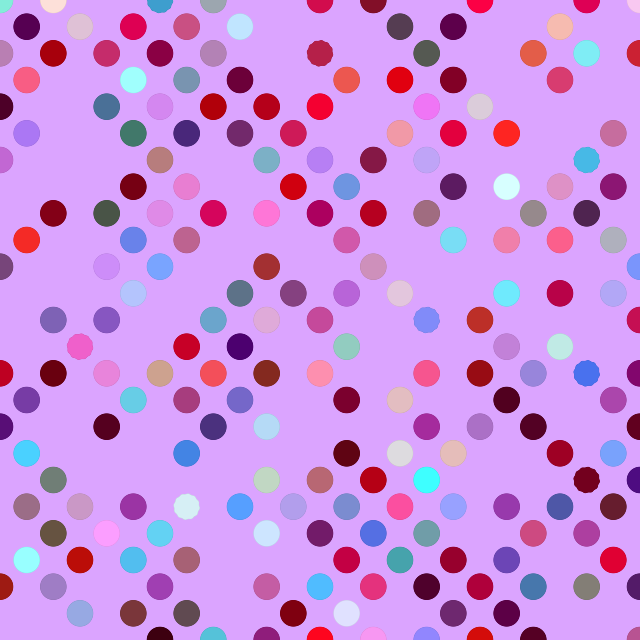
Give the GLSL for this pattern, as a WebGL 1 fragment shader.

```glsl
precision highp float;
// Polka dots on lilac: a staggered lattice of equal discs, some left out at random.
// The lattice is a square grid turned 45 degrees; hashing each cell gives its dot
// a colour, a faint darker rim and, now and then, a frayed edge.

uniform vec2 u_resolution;

#define DOTS_ACROSS 12.0
#define DOT_RADIUS 0.25
#define DOT_CHANCE 0.65
#define FRAY_CHANCE 0.04
#define FRAY_DEPTH 0.012
#define RIM_WIDTH 0.02
#define RIM_SHADE 0.08
#define GROUND vec3(0.86, 0.645, 1.0)
#define SEED 3.7

float hash(vec2 cell, float salt) {
    vec3 q = fract(vec3(cell, salt + SEED) * vec3(0.1031, 0.1137, 0.0973));
    q += dot(q, q.yzx + 33.33);
    return fract((q.x + q.y) * q.z);
}

// Reds and browns where blue is low, pinks and sky tones where it is high
vec3 dotColour(vec2 cell) {
    float red = mix(0.24, 1.0, hash(cell, 11.0));
    float blue = mix(0.03, 1.08, hash(cell, 23.0));
    float green = blue + mix(-0.5, 0.08, hash(cell, 37.0));
    return clamp(vec3(red, green, blue), 0.0, 1.0);
}

void main() {
    vec2 p = gl_FragCoord.xy / u_resolution.y * DOTS_ACROSS;
    float pixel = DOTS_ACROSS / u_resolution.y;

    // Nearest lattice point, found along the diagonals
    vec2 cell = floor(vec2(p.x + p.y, p.x - p.y) + 0.5);
    vec2 centre = 0.5 * vec2(cell.x + cell.y, cell.x - cell.y);
    vec2 offset = p - centre;

    // Signed distance to the disc, scalloped on the frayed ones
    float frayed = step(hash(cell, 53.0), FRAY_CHANCE);
    float angle = atan(offset.y, offset.x + 1e-5);
    float edge = length(offset) - DOT_RADIUS
               + frayed * FRAY_DEPTH * (0.5 + 0.5 * sin(angle * 12.0));

    float present = step(hash(cell, 71.0), DOT_CHANCE);
    float cover = present * (1.0 - smoothstep(-0.5 * pixel, 0.5 * pixel, edge));
    float rim = smoothstep(-RIM_WIDTH, 0.0, edge);

    vec3 disc = dotColour(cell) * (1.0 - RIM_SHADE * rim);
    gl_FragColor = vec4(mix(GROUND, disc, cover), 1.0);
}
```
